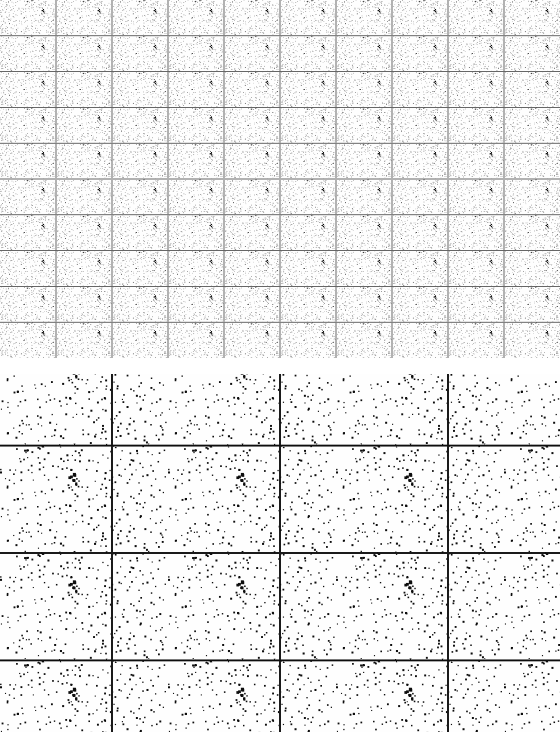
Top, the full canvas; bottom, a detail of the centre.
Write a Shadertoy shader that draws this pattern.

```glsl
const vec2 REPEATS = vec2(10.0, 10.0);
const vec3 PAPER = vec3(0.995);
const vec3 INK = vec3(0.05);
const float LINE_HALF = 0.0088;   // lengths are in tile heights
const float DOT_MIN = 0.005;
const float DOT_MAX = 0.0096;

vec3 hash3(vec2 p, float seed) {
    vec3 h = fract(vec3(p.xyx + seed * 7.31) * vec3(0.1031, 0.1030, 0.0973));
    h += dot(h, h.yxz + 33.33);
    return fract((h.xxy + h.yzz) * h.zyx);
}

// Share of a pixel-wide window covered by a centred band
vec2 bandCoverage(vec2 offset, float halfWidth, float pixel) {
    vec2 high = min(offset + 0.5 * pixel, vec2(halfWidth));
    vec2 low = max(offset - 0.5 * pixel, vec2(-halfWidth));
    return clamp((high - low) / pixel, 0.0, 1.0);
}

float dotCoverage(vec2 offset, float halfWidth, float pixel) {
    vec2 c = bandCoverage(offset, halfWidth, pixel);
    return c.x * c.y;
}

// Shortest offset on a tile whose opposite edges join
vec2 wrapOffset(vec2 offset, vec2 size) {
    return offset - size * round(offset / size);
}

// Jittered grid of specks, a little denser toward the side edges
float speckles(vec2 p, vec2 size, vec2 cells, float chance, float seed, float pixel) {
    vec2 cellSize = size / cells;
    vec2 home = floor(p / cellSize);
    float ink = 0.0;
    for (int y = -1; y <= 1; y++) {
        for (int x = -1; x <= 1; x++) {
            vec2 cell = home + vec2(x, y);
            vec2 id = mod(cell, cells);
            vec3 place = hash3(id, seed);
            vec3 look = hash3(id, seed + 5.0);
            float side = abs((id.x + 0.5) / cells.x - 0.5);
            float density = chance + 0.2 * smoothstep(0.36, 0.5, side);
            vec2 offset = p - (cell + place.xy) * cellSize;
            float radius = mix(DOT_MIN, DOT_MAX, look.x);
            ink += step(place.z, density) * dotCoverage(offset, radius, pixel);
        }
    }
    return ink;
}

// Tight group of specks about one centre
float clump(vec2 p, vec2 size, vec2 centre, vec2 spread, float scale, float seed, float pixel) {
    float ink = 0.0;
    for (int i = 0; i < 7; i++) {
        vec3 h = hash3(vec2(float(i), 3.0), seed);
        vec2 spot = centre * size + (h.xy - 0.5) * spread;
        float radius = scale * mix(DOT_MIN, DOT_MAX, h.z);
        ink += dotCoverage(wrapOffset(p - spot, size), radius, pixel);
    }
    return ink;
}

// Rules on tile borders, left off the outer edge of the canvas
float gridLines(vec2 grid, vec2 size, float pixel) {
    vec2 nearest = round(grid);
    vec2 inside = step(0.5, nearest) * step(nearest, REPEATS - 0.5);
    vec2 lines = inside * bandCoverage((grid - nearest) * size, LINE_HALF, pixel);
    return max(lines.x, lines.y);
}

void mainImage(out vec4 fragColor, in vec2 fragCoord) {
    vec2 grid = fragCoord / iResolution.xy * REPEATS;
    float pixel = REPEATS.y / iResolution.y;
    vec2 size = vec2(iResolution.x / iResolution.y * REPEATS.y / REPEATS.x, 1.0);
    vec2 p = fract(grid) * size;

    // Fine and coarse scatter, the same in every tile
    float ink = speckles(p, size, vec2(24.0, 15.0), 0.5, 1.0, pixel);
    ink += speckles(p, size, vec2(16.0, 10.0), 0.55, 2.0, pixel);

    // Darker groups at upper right and along the top border
    ink += clump(p, size, vec2(0.77, 0.69), vec2(0.07, 0.09), 1.5, 3.0, pixel);
    ink += clump(p, size, vec2(0.53, 0.98), vec2(0.20, 0.07), 1.2, 4.0, pixel);

    ink = max(min(ink, 1.0), gridLines(grid, size, pixel));
    fragColor = vec4(mix(PAPER, INK, ink), 1.0);
}
```
